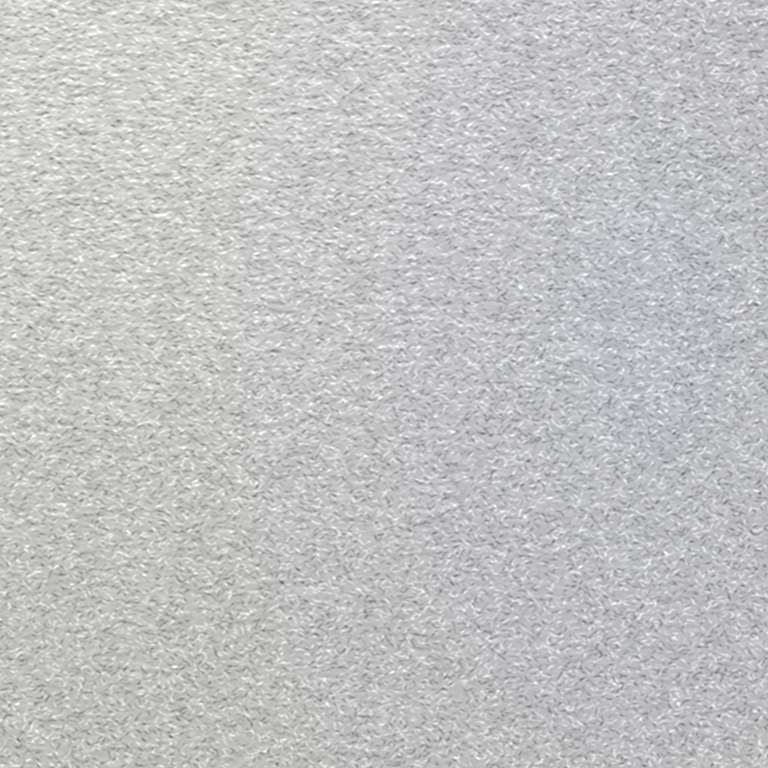
This texture is drawn by a WebGL 2 fragment shader. Its source:

```glsl
#version 300 es
precision highp float;
// Satin silver metal: fine, mostly level flakes under a soft glow from the upper left.

uniform vec2 u_resolution;
out vec4 fragColor;

const vec2  GRAIN_CELLS   = vec2(180.0, 190.0); // fine flakes across the canvas
const vec2  STREAK_CELLS  = vec2(62.0, 135.0);  // longer level streaks
const vec2  FLAKE_RADII   = vec2(0.62, 0.44);   // along and across, in cells
const float FLAKE_RIM     = 1.0;                // depth of the dark rim beside a flake
const float GRAIN_GAIN    = 0.172;
const vec2  STREAK_GAIN   = vec2(0.045, 0.095); // away from and inside the glow
const vec2  TILT_SPREAD   = vec2(2.4, 1.2);     // away from and inside the glow

const float BASE_GREY     = 0.733;
const float GLOW_GAIN     = 0.083;
const vec2  GLOW_CENTER   = vec2(0.08, 1.0);
const vec2  GLOW_RADII    = vec2(0.75, 0.62);
const vec3  WARM_TINT     = vec3(0.004, 0.004, -0.006);
const vec3  COOL_TINT     = vec3(-0.007, -0.003, 0.017);
const vec2  COOL_CENTER   = vec2(0.85, 0.58);
const vec2  COOL_RADII    = vec2(0.42, 0.70);

// Four random values per cell
vec4 hash4(vec2 cell) {
    vec4 p = fract(cell.xyxy * vec4(0.1031, 0.1030, 0.0973, 0.1099));
    p += dot(p, p.wzxy + 33.33);
    return fract((p.xxyz + p.yzzw) * p.zywx);
}

// Soft elliptical falloff
float bell(vec2 p, vec2 center, vec2 radii) {
    vec2 d = (p - center) / radii;
    return exp(-dot(d, d));
}

// Cellular noise: one tilted light or dark flake per cell
float flakes(vec2 p, float tiltSpread, float seed) {
    vec2 home = floor(p);
    float sum = 0.0;
    for (int y = -1; y <= 1; y++) {
        for (int x = -1; x <= 1; x++) {
            vec2 cell = home + vec2(x, y);
            vec4 rnd = hash4(cell + seed);
            float tilt = (rnd.z - 0.5) * tiltSpread;
            float c = cos(tilt);
            float s = sin(tilt);
            vec2 d = mat2(c, -s, s, c) * (p - cell - rnd.xy) / FLAKE_RADII;
            float shape = (1.0 - FLAKE_RIM * d.y * d.y) * exp(-dot(d, d));
            sum += (rnd.w * 2.0 - 1.0) * shape;
        }
    }
    return sum;
}

void main() {
    vec2 uv = gl_FragCoord.xy / u_resolution;

    // Broad light and tint
    float glow = bell(uv, GLOW_CENTER, GLOW_RADII);
    float cool = bell(uv, COOL_CENTER, COOL_RADII);
    vec3 color = BASE_GREY + GLOW_GAIN * glow + mix(WARM_TINT, COOL_TINT, cool);

    // Surface grain
    float tilt = mix(TILT_SPREAD.x, TILT_SPREAD.y, glow);
    float streakGain = mix(STREAK_GAIN.x, STREAK_GAIN.y, glow);
    color += GRAIN_GAIN * flakes(uv * GRAIN_CELLS, tilt, 17.0);
    color += streakGain * flakes(uv * STREAK_CELLS, 0.5 * tilt, 301.0);

    fragColor = vec4(clamp(color, 0.0, 1.0), 1.0);
}
```
